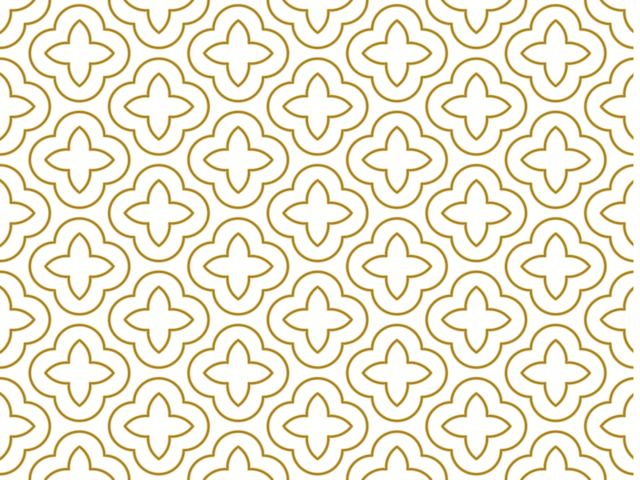
Reproduce this pattern procedurally as a WebGL 2 fragment shader.

```glsl
#version 300 es
precision highp float;

uniform vec2 u_resolution;
out vec4 fragColor;

// Lengths are fractions of the canvas height
#define PERIOD vec2(0.3307, 0.2220)
#define ORIGIN vec2(0.1656, 0.0010)
#define STRETCH 1.037
#define LOBE_RADIUS 0.0499
#define PETAL_TIP 0.0682
#define PETAL_NOTCH 0.0215
#define PETAL_BELLY 0.0255
#define HALF_LINE 0.0030
#define SOFTNESS 0.0025
#define RIGHT_EDGE 0.990
#define GOLD vec3(0.64, 0.50, 0.16)
#define PAPER vec3(1.0, 1.0, 0.995)

float cross2(vec2 a, vec2 b) {
    return a.x * b.y - a.y * b.x;
}

// Distance to the arc running counterclockwise from one end to the other
float arcDistance(vec2 p, vec2 center, vec2 from, vec2 to) {
    vec2 r = p - center;
    bool inSector = cross2(from - center, r) >= 0.0 && cross2(r, to - center) >= 0.0;
    return inSector ? abs(length(r) - length(from - center))
                    : min(distance(p, from), distance(p, to));
}

// Quatrefoil outline around a four-petal flower
float motifDistance(vec2 p) {
    p = abs(p / vec2(STRETCH, 1.0));
    p = vec2(max(p.x, p.y), min(p.x, p.y)); // fold into one eighth

    float lobe = arcDistance(p, vec2(LOBE_RADIUS, 0.0),
                             vec2(2.0 * LOBE_RADIUS, 0.0), vec2(LOBE_RADIUS));

    // Petal side: circle through tip and notch, widest at the belly
    float toTip = PETAL_TIP - PETAL_BELLY;
    float toNotch = PETAL_NOTCH - PETAL_BELLY;
    float drop = (toTip * toTip - toNotch * toNotch - PETAL_NOTCH * PETAL_NOTCH)
               / (2.0 * PETAL_NOTCH);
    float petal = arcDistance(p, vec2(PETAL_BELLY, -drop),
                              vec2(PETAL_TIP, 0.0), vec2(PETAL_NOTCH));
    return min(lobe, petal);
}

// Offset from the nearest lattice point
vec2 repeatCell(vec2 p) {
    return (fract(p / PERIOD + 0.5) - 0.5) * PERIOD;
}

void main() {
    vec2 p = gl_FragCoord.xy / u_resolution.y - ORIGIN;

    // Two interleaved lattices make the half-drop layout
    float d = min(motifDistance(repeatCell(p)),
                  motifDistance(repeatCell(p + 0.5 * PERIOD)));

    float soft = max(SOFTNESS, 0.8 / u_resolution.y);
    float ink = 1.0 - smoothstep(HALF_LINE - soft, HALF_LINE + soft, d);

    // Blank strip along the right side
    float x = gl_FragCoord.x / u_resolution.x;
    float pixel = 1.0 / u_resolution.x;
    ink *= 1.0 - smoothstep(RIGHT_EDGE - pixel, RIGHT_EDGE + pixel, x);

    // Warm fringe: blue fades out more slowly than red
    vec3 coverage = pow(vec3(ink), vec3(1.75, 1.4, 1.0));
    fragColor = vec4(mix(PAPER, GOLD, coverage), 1.0);
}
```
